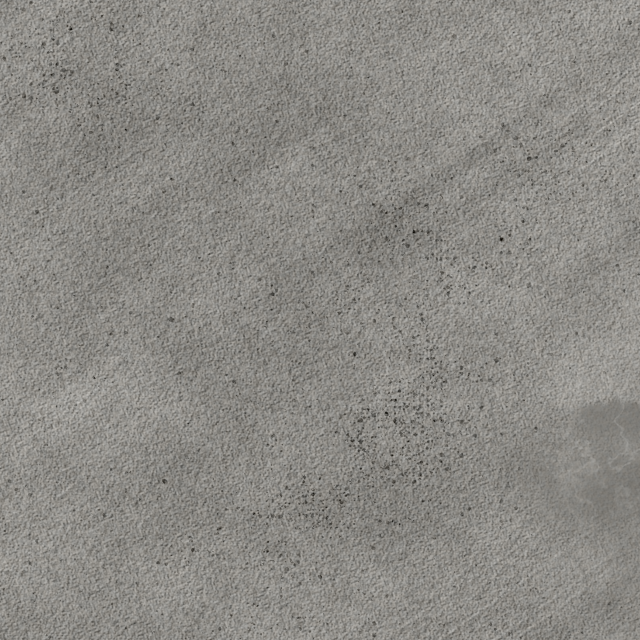
Write a WebGL 2 fragment shader that draws this texture.

```glsl
#version 300 es
precision highp float;
// Weathered grey concrete: fine grain, diagonal trowel scratches, dark pits and a damp stain.

uniform vec2 u_resolution;
out vec4 fragColor;

const float STREAK_ANGLE = 0.62;
const float BASE_TONE = 0.558;
const vec3 WARM_TINT = vec3(0.0, -0.008, -0.027);

// Integer hash of a lattice cell, 0 to 1
float hash(vec2 cell, uint seed) {
    uvec2 q = uvec2(ivec2(cell)) * uvec2(1597u, 3571u);
    uint n = (q.x ^ (q.y << 11)) + seed * 7919u;
    n = n * 747796u + 28915u;
    n = ((n >> 15) ^ n) * 668265u;
    n = ((n >> 13) ^ n) * 374761u;
    n ^= n >> 16;
    return float(n & 65535u) / 65535.0;
}

float noise(vec2 p, uint seed) {
    vec2 cell = floor(p);
    vec2 f = fract(p);
    f = f * f * (3.0 - 2.0 * f);
    float low = mix(hash(cell, seed), hash(cell + vec2(1, 0), seed), f.x);
    float high = mix(hash(cell + vec2(0, 1), seed), hash(cell + vec2(1, 1), seed), f.x);
    return mix(low, high, f.y);
}

float fbm(vec2 p, uint seed) {
    float sum = 0.0;
    float weight = 0.5;
    for (uint i = 0u; i < 5u; i++) {
        sum += weight * noise(p, seed + i);
        p = mat2(1.6, 1.2, -1.2, 1.6) * p + 3.7;
        weight *= 0.55;
    }
    return sum / 1.06;
}

vec2 rotate(vec2 p, float angle) {
    float c = cos(angle);
    float s = sin(angle);
    return vec2(c * p.x + s * p.y, c * p.y - s * p.x);
}

// Soft elliptical patch, tilted by an angle
float patchMask(vec2 p, vec2 center, vec2 radii, float angle) {
    vec2 d = rotate(p - center, angle) / radii;
    return exp(-dot(d, d));
}

// Broad cloudy tone with ragged blotches
float mottle(vec2 p, vec2 along) {
    float tone = 0.10 * (fbm(along * vec2(3.0, 5.0), 11u) - 0.5);
    tone += 0.10 * (fbm(p * 11.0, 23u) - 0.5);
    vec2 warped = p + 0.12 * (vec2(fbm(p * 6.0, 27u), fbm(p * 6.0, 37u)) - 0.5);
    tone -= 0.042 * patchMask(warped, vec2(0.66, 0.64), vec2(0.28, 0.11), 0.5);
    tone -= 0.030 * patchMask(warped, vec2(0.25, 0.80), vec2(0.30, 0.13), 0.8);
    tone -= 0.025 * patchMask(warped, vec2(0.38, 0.42), vec2(0.12, 0.07), 0.2);
    tone += 0.025 * patchMask(warped, vec2(0.30, 0.55), vec2(0.22, 0.05), 0.7);
    return tone + 0.030 * patchMask(warped, vec2(0.95, 0.80), vec2(0.25, 0.30), 0.0);
}

// Sparse hairline scratches, pale with a dark lower edge
float scratches(vec2 along, float rows, uint seed) {
    float y = along.y * rows + 0.8 * noise(along * vec2(3.0, 6.0), seed);
    float row = floor(y);
    float offset = fract(y) - 0.5;
    float run = smoothstep(0.62, 0.85, noise(vec2(along.x * 4.0, row), seed + 1u));
    float pale = smoothstep(0.24, 0.0, abs(offset));
    float shade = smoothstep(0.24, 0.0, abs(offset + 0.25));
    return run * (pale - 0.5 * shade);
}

// Fine sandy relief lit from the upper left
float grain(vec2 p, uint seed) {
    vec2 q = rotate(p, 0.37) * 345.0;
    float relief = noise(q, seed) - noise(q + vec2(-0.6, 0.75), seed);
    float g = 0.155 * relief + 0.13 * (noise(q * 1.3, seed + 1u) - 0.5);
    g += 0.07 * (noise(p * 150.0, seed + 2u) - 0.5);
    return g - 1.5 * g * g;
}

// Scattered dark pores, one per chosen cell
float pits(vec2 p, float scale, float density, uint seed) {
    vec2 q = p * scale;
    vec2 cell = floor(q);
    vec2 center = 0.35 + 0.3 * vec2(hash(cell, seed), hash(cell, seed + 1u));
    float radius = mix(0.10, 0.32, hash(cell, seed + 2u));
    float d = length(fract(q) - center) + 0.3 * (noise(q * 3.0, seed + 3u) - 0.5);
    float soft = 0.04 + scale / u_resolution.y * 0.5;
    float present = step(hash(cell, seed + 4u), density);
    return present * (1.0 - smoothstep(radius - soft, radius + soft, d));
}

// Damp patch: crisp upper rim, fading toward the left and below
float dampStain(vec2 p, vec2 center) {
    vec2 d = (p - center) / vec2(0.18, 0.135);
    float r = length(d) + 0.35 * (fbm(p * 10.0, 51u) - 0.5);
    float rim = smoothstep(0.3, 0.8, d.y) * smoothstep(-0.8, -0.2, d.x);
    float fade = mix(0.8, 0.07, rim);
    return 1.0 - smoothstep(1.0 - fade, 1.0 + 0.3 * fade, r);
}

void main() {
    vec2 p = gl_FragCoord.xy / u_resolution;
    vec2 along = rotate(p, STREAK_ANGLE) + 4.0;
    float stain = dampStain(p, vec2(0.96, 0.25));
    float polished = max(stain, 0.7 * patchMask(p, vec2(1.0, 0.22), vec2(0.14, 0.24), 0.0));

    // Surface tone, trowel marks and grain
    float tone = BASE_TONE + mottle(p, along);
    float marked = smoothstep(0.45, 0.60, fbm(along * vec2(1.5, 5.0), 33u)) * (1.0 - stain);
    tone += 0.04 * (noise(along * vec2(2.0, 32.0), 31u) - 0.5) * (0.4 + marked);
    tone += marked * (0.045 * scratches(along, 60.0, 35u) + 0.03 * scratches(along, 105.0, 38u));
    tone += grain(p, 41u) * mix(1.0, 0.25, polished);

    // Pores gather in loose clusters
    float cluster = patchMask(p, vec2(0.58, 0.30), vec2(0.24, 0.10), 0.9);
    cluster += 0.6 * patchMask(p, vec2(0.13, 0.90), vec2(0.12, 0.10), 0.0);
    cluster += 0.4 * patchMask(p, vec2(0.70, 0.65), vec2(0.25, 0.10), 0.5);
    float density = 0.012 + 0.35 * cluster * smoothstep(0.42, 0.65, fbm(p * 14.0, 61u));
    for (uint i = 0u; i < 3u; i++) {
        float scale = 95.0 + 45.0 * float(i);
        tone -= 0.19 * pits(p, scale, density, 71u + 9u * i) * (1.0 - polished);
    }

    // Stain with pale wisps
    float wisp = 1.0 - abs(2.0 * fbm(p * 16.0 + 2.0, 81u) - 1.0);
    tone += stain * (0.08 * smoothstep(0.90, 1.0, wisp) * noise(p * 22.0, 87u) - 0.085);

    vec3 color = vec3(tone) + WARM_TINT;
    color += vec3(0.012, 0.0, -0.012) * (noise(p * 200.0, 91u) - 0.5);
    fragColor = vec4(clamp(color, 0.0, 1.0), 1.0);
}
```
